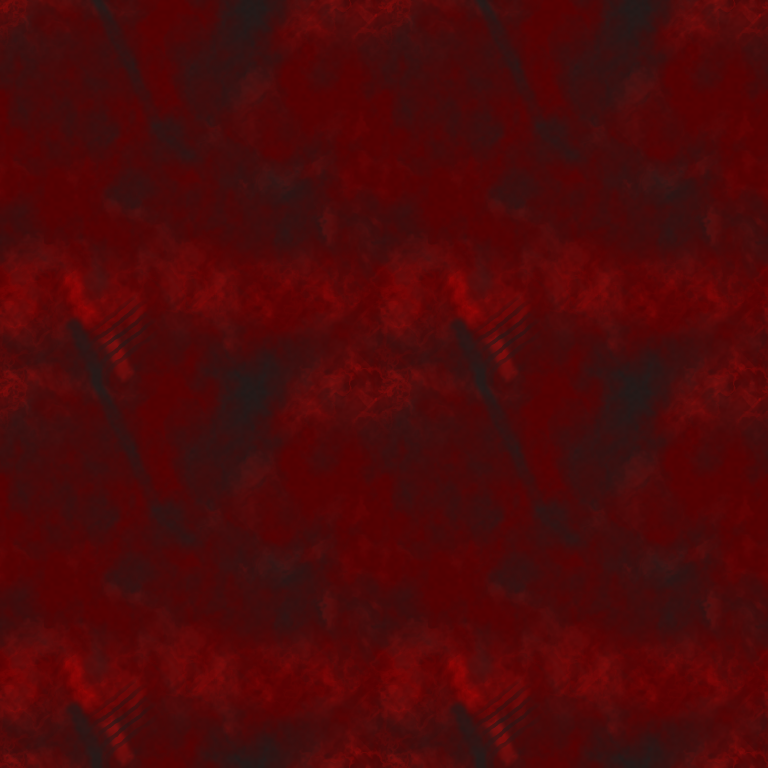
This texture is drawn by a WebGL 2 fragment shader. Its source:

```glsl
#version 300 es
precision highp float;
// A seamless grunge tile, repeated two by two: deep red stained with slate,
// a glowing horizontal band, a fiery veined cluster, a dark slash and hatching.
// Wrapping value noise gives the stains; wrapped blobs and streaks place them.
uniform vec2 u_resolution;
out vec4 outColor;

float hash(vec2 p) {
    return fract(sin(dot(p, vec2(127.1, 311.7))) * 43758.5453);
}

// Value noise that wraps after the given number of cells
float noise(vec2 p, vec2 cells, float seed) {
    vec2 i = floor(p), f = fract(p);
    f = f * f * (3.0 - 2.0 * f);
    vec2 a = mod(i, cells) + seed, b = mod(i + 1.0, cells) + seed;
    return mix(mix(hash(a), hash(vec2(b.x, a.y)), f.x),
               mix(hash(vec2(a.x, b.y)), hash(b), f.x), f.y);
}

float fbm(vec2 p, vec2 cells, float seed) {
    float sum = 0.0, amp = 0.46;
    for (int i = 0; i < 5; i++) {
        sum += amp * noise(p * cells, cells, seed);
        cells *= 2.0;
        amp *= 0.57;
        seed += 17.0;
    }
    return sum;
}

// Thin bright creases along the middle level of the noise
float veins(vec2 p, vec2 cells, float seed) {
    return smoothstep(0.09, 0.0, abs(fbm(p, cells, seed) - 0.5));
}

// Sparse scratches along a diagonal; the integer shear keeps them seamless
float scratches(vec2 p, vec2 cells, float seed) {
    return smoothstep(0.58, 0.85, noise(vec2(p.x + p.y, p.y - p.x) * cells, cells, seed));
}

// Shortest offset from a centre on the wrapping tile
vec2 wrapped(vec2 p, vec2 centre) {
    return fract(p - centre + 0.5) - 0.5;
}

float blob(vec2 p, vec2 centre, vec2 radius) {
    vec2 d = wrapped(p, centre) / radius;
    return exp(-dot(d, d));
}

// Soft segment whose width changes from start to end
float streak(vec2 p, vec2 a, vec2 b, float startWidth, float endWidth) {
    vec2 d = wrapped(p, 0.5 * (a + b)) + 0.5 * (b - a), ab = b - a;
    float t = clamp(dot(d, ab) / dot(ab, ab), 0.0, 1.0);
    float w = mix(startWidth, endWidth, t);
    return smoothstep(w, w * 0.2, length(d - ab * t));
}

void main() {
    vec2 tile = fract(gl_FragCoord.xy / u_resolution * 2.0);
    vec2 warp = vec2(fbm(tile, vec2(10.0), 3.0), fbm(tile, vec2(10.0), 41.0)) - 0.5;
    vec2 p = tile + 0.15 * warp, q = tile + 0.035 * warp;
    float cloud = fbm(p, vec2(7.0, 5.0), 11.0);
    float grain = fbm(q, vec2(20.0, 15.0), 67.0);
    float rough = smoothstep(0.32, 0.72, grain);
    float crease = veins(q, vec2(18.0), 29.0);
    float rising = scratches(q, vec2(9.0, 56.0), 131.0);
    float falling = scratches(q, vec2(56.0, 9.0), 151.0);
    float ragged = smoothstep(0.44, 0.56, fbm(q, vec2(13.0, 9.0), 171.0)) - 0.5;

    // Slate stains, thinned where the red lies calm
    float stain = 0.20 + 0.7 * (cloud - 0.5) + 0.55 * (grain - 0.5) + 0.13 * ragged;
    stain += 0.42 * blob(p, vec2(0.60, 0.01), vec2(0.09, 0.07));
    stain += 0.42 * blob(p, vec2(0.62, 0.87), vec2(0.08, 0.15));
    stain += 0.45 * blob(p, vec2(0.44, 0.63), vec2(0.07, 0.06));
    stain += 0.32 * blob(p, vec2(0.36, 0.49), vec2(0.06, 0.09));
    stain += 0.34 * blob(p, vec2(0.74, 0.53), vec2(0.07, 0.06));
    stain += 0.36 * blob(p, vec2(0.08, 0.68), vec2(0.04, 0.04));
    stain += 0.32 * blob(p, vec2(0.23, 0.68), vec2(0.06, 0.06));
    stain += 0.38 * blob(p, vec2(0.12, 0.08), vec2(0.13, 0.09));
    stain += 0.32 * blob(p, vec2(0.05, 0.88), vec2(0.14, 0.07));
    stain += 0.28 * blob(p, vec2(0.74, 0.05), vec2(0.10, 0.05));
    stain += 0.42 * blob(p, vec2(0.27, 0.29), vec2(0.04, 0.05));
    stain += 0.15 * blob(p, vec2(0.75, 0.40), vec2(0.22, 0.06));
    stain -= 0.20 * blob(p, vec2(0.88, 0.73), vec2(0.16, 0.11));
    stain -= 0.22 * blob(p, vec2(0.45, 0.95), vec2(0.10, 0.10));
    stain -= 0.16 * blob(p, vec2(0.08, 0.50), vec2(0.14, 0.08));

    // Glow: ragged band, veined cluster with a tail, scattered embers
    float band = smoothstep(0.38, 0.27, q.y) * smoothstep(0.08, 0.24, p.y);
    float ridge = blob(p, vec2(0.76, 0.24), vec2(0.20, 0.05));
    float cluster = blob(q, vec2(0.975, 0.985), vec2(0.10, 0.085));
    float tail = blob(p, vec2(0.79, 0.91), vec2(0.06, 0.08))
               + 0.9 * blob(p, vec2(0.04, 0.13), vec2(0.10, 0.06))
               + 0.5 * blob(p, vec2(0.88, 0.03), vec2(0.08, 0.05));
    float ember = smoothstep(0.52, 0.72, fbm(p, vec2(9.0), 97.0));
    float glow = band * ((0.15 + 0.10 * ridge) * rough + 0.06 * crease + 0.08 * cloud + 0.05 * rising);
    glow += cluster * (0.03 + 0.28 * rough + 0.24 * crease + 0.15 * rising + 0.18 * falling);
    glow += tail * (0.01 + 0.22 * rough + 0.07 * crease + 0.08 * rising);
    glow += 0.14 * ember * rough * (1.0 - band);
    glow *= 0.86 + 0.28 * (ragged + 0.5);

    // Bright wedge beside the long dark slash
    float wedge = streak(q, vec2(0.18, 0.26), vec2(0.33, 0.03), 0.045, 0.022);
    float slash = streak(q, vec2(0.19, 0.15), vec2(0.41, -0.32), 0.030, 0.028);
    glow += wedge * (0.10 + 0.19 * rough);
    stain += slash * (0.08 + 0.42 * cloud);
    glow *= 1.0 - 0.8 * slash;

    // Scratched diagonal hatching
    vec2 h = wrapped(tile + 0.02 * warp, vec2(0.32, 0.13));
    float across = dot(h, vec2(0.62, -0.78)), along = dot(h, vec2(0.78, 0.62));
    float scratched = smoothstep(0.08, 0.04, abs(across)) * smoothstep(0.12, 0.03, abs(along));
    float hatch = scratched * smoothstep(0.0, 0.7, sin(across * 224.0 + 4.0 * cloud));
    glow += 0.11 * scratched * rough;
    glow *= 1.0 - 0.7 * hatch;
    stain += 0.22 * hatch - 0.5 * band * (1.0 - hatch) * glow;
    stain += 0.10 * (falling - 0.3) * (band + cluster);

    // Colour from slate through deep red to fire
    vec3 slate = vec3(0.125, 0.105, 0.100);
    vec3 deepRed = vec3(0.325, 0.004, 0.009);
    vec3 fire = vec3(0.86, 0.040, 0.035);
    vec3 color = mix(deepRed, slate, clamp(stain, 0.0, 0.92));
    color = mix(color, fire, clamp(glow, 0.0, 0.85));
    color *= 0.96 + 0.08 * noise(tile * 96.0, vec2(96.0), 5.0);
    outColor = vec4(color, 1.0);
}
```
